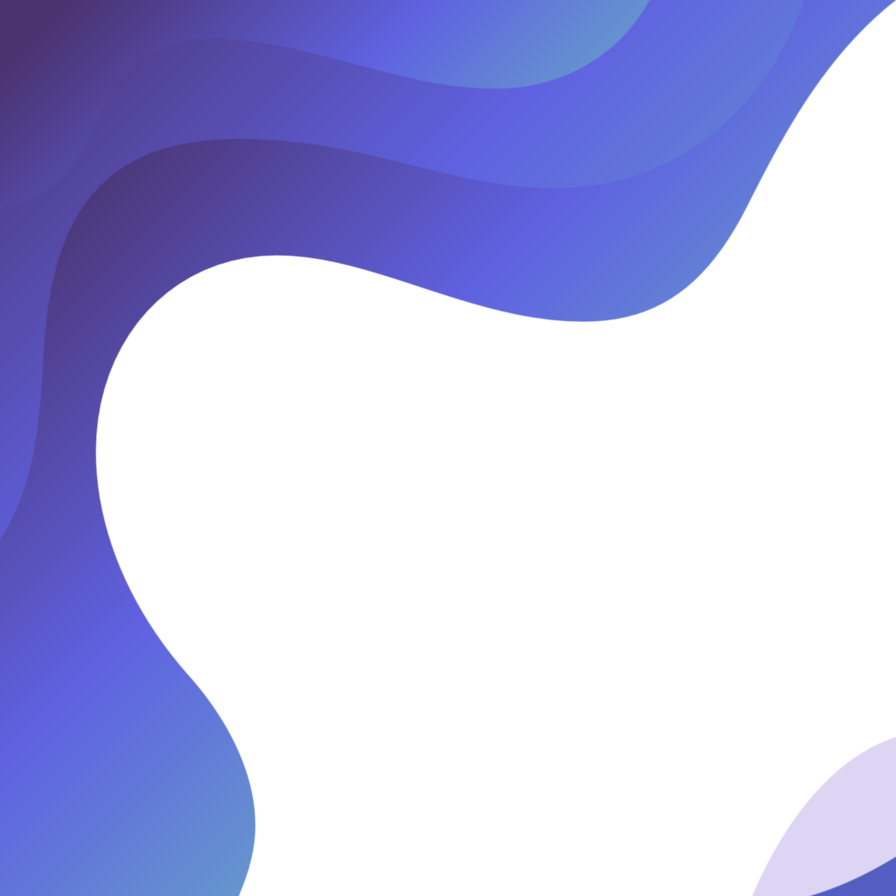
Give the GLSL for this background, as a three.js fragment shader.

```glsl
#define CURVE_STEPS 20
#define EDGE 0.0012
#define PLUM vec3(0.293, 0.200, 0.440)
#define INDIGO vec3(0.372, 0.382, 0.880)
#define TEAL vec3(0.400, 0.600, 0.800)
#define LAVENDER vec3(0.863, 0.840, 0.955)
#define CORNER_BLUE vec3(0.330, 0.365, 0.760)
#define LOWER_STOPS vec3(0.26, 0.85, 1.30)
#define MIDDLE_STOPS vec3(0.00, 0.69, 1.30)
#define UPPER_STOPS vec3(0.08, 0.48, 0.77)

varying vec2 vUv;

// Path state: current and first point, nearest distance, inside parity
vec2 pen;
vec2 pathStart;
float nearest;
float side;

void moveTo(vec2 point) {
  pen = point;
  pathStart = point;
  nearest = 1e3;
  side = -1.0;
}

void lineTo(vec2 point) {
  vec2 along = point - pen;
  vec2 offset = vUv - pen;
  float t = clamp(dot(offset, along) / dot(along, along), 0.0, 1.0);
  nearest = min(nearest, length(offset - along * t));
  // Flip the parity when a ray to the right crosses the segment
  if ((pen.y > vUv.y) != (point.y > vUv.y)) {
    float crossingX = pen.x + along.x * offset.y / along.y;
    if (crossingX > vUv.x) side = -side;
  }
  pen = point;
}

void curveTo(vec2 c1, vec2 c2, vec2 end) {
  vec2 start = pen;
  for (int i = 1; i <= CURVE_STEPS; i++) {
    float t = float(i) / float(CURVE_STEPS);
    float u = 1.0 - t;
    lineTo(u * u * u * start + 3.0 * u * u * t * c1
         + 3.0 * u * t * t * c2 + t * t * t * end);
  }
}

// Close the path and return its smooth coverage
float fillPath() {
  lineTo(pathStart);
  return smoothstep(-EDGE, EDGE, side * nearest);
}

// Close a layer around the upper left, outside the canvas
float fillToUpperLeft() {
  lineTo(vec2(-0.2, pen.y - 0.02));
  lineTo(vec2(-0.2, 1.2));
  return fillPath();
}

// Close a shape around the lower right, outside the canvas
float fillToLowerRight() {
  lineTo(vec2(1.1, pen.y));
  lineTo(vec2(1.1, -0.1));
  return fillPath();
}

vec3 diagonalGradient(vec3 stops) {
  float s = vUv.x + 1.0 - vUv.y;
  vec3 color = mix(PLUM, INDIGO, clamp((s - stops.x) / (stops.y - stops.x), 0.0, 1.0));
  return mix(color, TEAL, clamp((s - stops.y) / (stops.z - stops.y), 0.0, 1.0));
}

float lowerWave() {
  moveTo(vec2(1.083, 1.065));
  lineTo(vec2(1.0, 1.0));
  curveTo(vec2(0.917, 0.935), vec2(0.870, 0.841), vec2(0.833, 0.768));
  curveTo(vec2(0.790, 0.684), vec2(0.737, 0.641), vec2(0.651, 0.641));
  curveTo(vec2(0.527, 0.641), vec2(0.417, 0.715), vec2(0.309, 0.715));
  curveTo(vec2(0.191, 0.715), vec2(0.107, 0.620), vec2(0.107, 0.496));
  curveTo(vec2(0.107, 0.408), vec2(0.146, 0.320), vec2(0.208, 0.249));
  curveTo(vec2(0.250, 0.203), vec2(0.285, 0.141), vec2(0.285, 0.079));
  curveTo(vec2(0.285, 0.043), vec2(0.273, 0.010), vec2(0.247, -0.042));
  return fillToUpperLeft();
}

float middleWave() {
  moveTo(vec2(0.922, 1.064));
  lineTo(vec2(0.898, 1.0));
  curveTo(vec2(0.853, 0.876), vec2(0.755, 0.790), vec2(0.618, 0.790));
  curveTo(vec2(0.501, 0.790), vec2(0.410, 0.845), vec2(0.267, 0.845));
  curveTo(vec2(0.111, 0.845), vec2(0.055, 0.759), vec2(0.048, 0.596));
  curveTo(vec2(0.044, 0.518), vec2(0.036, 0.453), vec2(0.0, 0.398));
  lineTo(vec2(-0.1, 0.25));
  return fillToUpperLeft();
}

float upperWave() {
  moveTo(vec2(0.755, 1.055));
  lineTo(vec2(0.725, 1.0));
  curveTo(vec2(0.697, 0.948), vec2(0.638, 0.901), vec2(0.553, 0.901));
  curveTo(vec2(0.443, 0.901), vec2(0.345, 0.957), vec2(0.234, 0.957));
  curveTo(vec2(0.176, 0.957), vec2(0.130, 0.928), vec2(0.111, 0.870));
  curveTo(vec2(0.089, 0.818), vec2(0.059, 0.776), vec2(0.0, 0.768));
  return fillToUpperLeft();
}

void main() {
  // Stacked waves, from the back to the front
  vec3 color = mix(vec3(1.0), diagonalGradient(LOWER_STOPS), lowerWave());
  color = mix(color, diagonalGradient(MIDDLE_STOPS), middleWave());
  color = mix(color, diagonalGradient(UPPER_STOPS), upperWave());
  // Corner shapes
  moveTo(vec2(0.833, -0.016));
  curveTo(vec2(0.866, 0.069), vec2(0.924, 0.156), vec2(1.005, 0.179));
  color = mix(color, LAVENDER, fillToLowerRight());
  moveTo(vec2(0.890, -0.004));
  curveTo(vec2(0.935, 0.008), vec2(0.970, 0.025), vec2(1.005, 0.047));
  color = mix(color, CORNER_BLUE, fillToLowerRight());
  gl_FragColor = vec4(color, 1.0);
}
```
